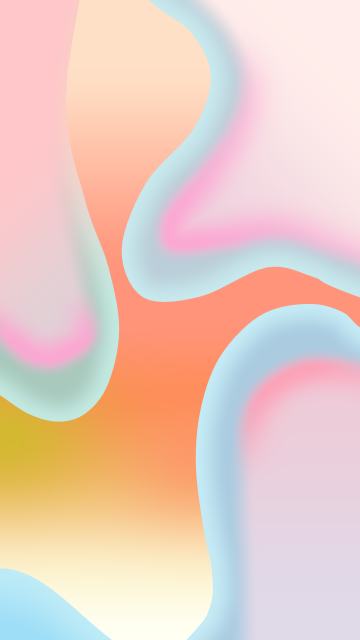
A WebGL 2 fragment shader for this background:

```glsl
#version 300 es
precision highp float;
// Soft pastel blobs with glowing inner folds over a peach, orange and cream gradient.
uniform vec2 u_resolution;
out vec4 outColor;

const int N = 14;          // control points per contour
const int STEPS = 7;       // straight pieces per curve span
const float HEIGHT = 7.68; // canvas height in scene units

// Closed contours: the outer edge and inner fold of each blob
const vec2 LEFT_EDGE[N] = vec2[N](
  vec2(-2, 10), vec2(.85, 9.2), vec2(.79, 6.48), vec2(1.02, 5.28), vec2(1.3, 4.48),
  vec2(1.43, 3.73), vec2(1.3, 3.08), vec2(1.04, 2.73), vec2(.72, 2.62), vec2(.35, 2.71),
  vec2(-.05, 2.97), vec2(-.6, 3.3), vec2(-1.5, 3.9), vec2(-2.5, 6));
const vec2 LEFT_FOLD[N] = vec2[N](
  vec2(-2, 10), vec2(.85, 9.2), vec2(.74, 6.6), vec2(.72, 5.8), vec2(.86, 5),
  vec2(1.02, 4.3), vec2(1.1, 3.8), vec2(1.06, 3.58), vec2(.88, 3.42), vec2(.6, 3.32),
  vec2(.3, 3.4), vec2(.02, 3.65), vec2(-.3, 3.9), vec2(-2, 4.5));
const vec2 TOP_EDGE[N] = vec2[N](
  vec2(.5, 8.8), vec2(1.78, 7.68), vec2(2.3, 7.28), vec2(2.53, 6.75), vec2(2.32, 6.13),
  vec2(1.75, 5.48), vec2(1.46, 4.68), vec2(1.72, 4.11), vec2(2.4, 4.12), vec2(3.2, 4.47),
  vec2(3.75, 4.36), vec2(4.32, 4.11), vec2(7.5, 3), vec2(8, 10));
const vec2 TOP_FOLD[N] = vec2[N](
  vec2(1.2, 9), vec2(2.2, 7.85), vec2(2.7, 7.3), vec2(2.93, 6.75), vec2(2.82, 6.2),
  vec2(2.45, 5.65), vec2(2.08, 5.2), vec2(1.97, 4.9), vec2(2.1, 4.7), vec2(2.7, 4.75),
  vec2(3.4, 4.85), vec2(4.32, 4.55), vec2(7.5, 3.5), vec2(8, 10));
const vec2 LOW_EDGE[N] = vec2[N](
  vec2(8, 2), vec2(4.75, 3.5), vec2(4.1, 3.94), vec2(3.62, 4.03), vec2(3.1, 3.88),
  vec2(2.64, 3.4), vec2(2.41, 2.78), vec2(2.35, 2.1), vec2(2.44, 1.35), vec2(2.54, .85),
  vec2(2.52, .4), vec2(2.22, -.02), vec2(.8, -1.5), vec2(7, -4));
const vec2 LOW_FOLD[N] = vec2[N](
  vec2(8, 2), vec2(4.8, 3.1), vec2(4.2, 3.3), vec2(3.7, 3.32), vec2(3.3, 3.15),
  vec2(3.03, 2.85), vec2(2.92, 2.45), vec2(2.9, 1.9), vec2(2.9, 1.4), vec2(2.92, .9),
  vec2(2.92, .4), vec2(2.9, -.1), vec2(2.6, -1.5), vec2(7, -4));

float bump(float x, float width) { return exp(-x * x / (width * width)); }

// Catmull-Rom curve from b to c
vec2 spline(vec2 a, vec2 b, vec2 c, vec2 d, float t) {
  return b + .5 * t * (c - a + t * (2. * a - 5. * b + 4. * c - d + t * (3. * (b - c) + d - a)));
}

// Signed distance to a closed smooth contour, negative inside
float contour(vec2 p, vec2 c[N]) {
  float best = 1e3, side = 1.;
  vec2 a = c[0];
  for (int i = 0; i < N; i++) {
    for (int j = 1; j <= STEPS; j++) {
      vec2 b = spline(c[(i + N - 1) % N], c[i], c[(i + 1) % N], c[(i + 2) % N],
                      float(j) / float(STEPS));
      vec2 e = b - a, w = p - a;
      vec2 v = w - e * clamp(dot(w, e) / dot(e, e), 0., 1.);
      best = min(best, dot(v, v));
      if ((a.y > p.y) != (b.y > p.y) && w.x < w.y * e.x / e.y) side = -side;
      a = b;
    }
  }
  return side * sqrt(best);
}

// Vertical ramp with a warm mustard patch on the left
vec3 backdrop(vec2 p) {
  vec3 c = mix(vec3(1, 1, .95), vec3(.99, .96, .83), smoothstep(0., .9, p.y));
  c = mix(c, vec3(.96, .74, .46), smoothstep(.6, 2.1, p.y));
  c = mix(c, vec3(1, .55, .34), smoothstep(1.7, 2.9, p.y));
  c = mix(c, vec3(1, .58, .48), smoothstep(2.8, 3.9, p.y));
  c = mix(c, vec3(1, .72, .62), smoothstep(4.3, 5.8, p.y));
  c = mix(c, vec3(.995, .88, .78), smoothstep(5.3, 7., p.y));
  c = mix(c, vec3(1, .57, .42), .7 * bump(p.x - 2.4, .9) * bump(p.y - 2.2, .75));
  return mix(c, vec3(.82, .73, .18), .95 * bump(p.x, 1.15) * bump(p.y - 2.45, .75));
}

// Pale rim, shaded band, soft core and a glow along the fold
vec3 shade(float edge, float fold, vec3 rim, vec3 band, vec3 core, vec3 glow, float strength) {
  vec3 c = mix(rim, band, smoothstep(0., .38, -edge));
  c = mix(c, core, 1. - smoothstep(-.18, .16, fold));
  float ridge = fold + .05;
  return mix(c, glow, strength * bump(ridge, ridge < 0. ? .24 : .12));
}

vec3 cover(vec3 under, vec3 over, float edge, float pixel) {
  return mix(under, over, clamp(.5 - edge / pixel, 0., 1.));
}

void main() {
  float pixel = HEIGHT / u_resolution.y;
  vec2 p = gl_FragCoord.xy * pixel;
  vec3 color = backdrop(p);

  // Left drop
  float edge = contour(p, LEFT_EDGE), rise = smoothstep(3.9, 6.2, p.y);
  vec3 rim = mix(vec3(.76, .91, .88), vec3(.98, .81, .78), rise);
  vec3 band = mix(vec3(.66, .79, .74), vec3(.96, .77, .78), rise);
  vec3 core = mix(vec3(.88, .82, .84), vec3(1, .78, .79), smoothstep(3.5, 6., p.y + .4 - p.x));
  float strength = .9 * (1. - smoothstep(3.5, 4.3, p.y));
  color = cover(color, shade(edge, contour(p, LEFT_FOLD), rim, band, core, vec3(1, .64, .82), strength), edge, pixel);

  // Upper right wave
  edge = contour(p, TOP_EDGE);
  core = mix(vec3(.93, .82, .87), vec3(1, .93, .92), smoothstep(7., 11., p.x + p.y));
  strength = (.4 + .5 * bump(length(p - vec2(2.1, 4.8)), 1.2)) * (1. - smoothstep(6.3, 7.5, p.y));
  color = cover(color, shade(edge, contour(p, TOP_FOLD), vec3(.78, .91, .93), vec3(.73, .81, .85), core, vec3(1, .64, .82), strength), edge, pixel);

  // Lower right arch
  edge = contour(p, LOW_EDGE);
  core = mix(vec3(.88, .85, .91), vec3(.93, .80, .85), smoothstep(.3, 2.8, p.y));
  strength = .9 * smoothstep(1.8, 3.1, p.y) * (1. - .4 * smoothstep(3.7, 4.4, p.x));
  color = cover(color, shade(edge, contour(p, LOW_FOLD), vec3(.77, .92, .96), vec3(.67, .80, .88), core, vec3(1, .62, .71), strength), edge, pixel);

  // Lower left swell
  edge = (p.y + .25 - .555 * (1. + cos(1.6 * min(p.x, 1.9)))) / 1.25;
  vec3 swell = mix(vec3(.74, .92, .97), vec3(.62, .87, .97), smoothstep(0., .6, -edge));
  color = cover(color, swell, edge, pixel);

  outColor = vec4(color, 1);
}
```
